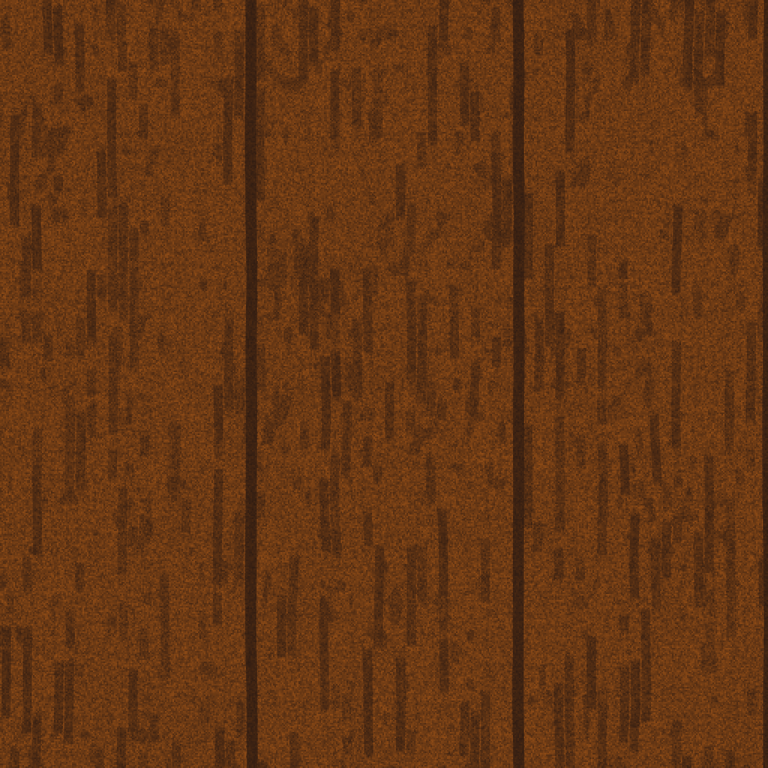
Give the GLSL for this texture, as a Shadertoy shader.

```glsl
const vec3 DARK_BROWN = vec3(0.23, 0.13, 0.07);
const vec3 LIGHT_BROWN = vec3(0.53, 0.28, 0.085);
const float SEAM_CENTERS[3] = float[3](0.3275, 0.6755, 1.001);
const float SEAM_HALF_WIDTH = 0.0072;
const float COLUMNS = 72.0;
const float LONG_ROWS = 6.0;
const float LONG_CHANCE = 0.28;
const float SHORT_ROWS = 19.0;
const float SHORT_CHANCE = 0.10;
const float DASH_HALF_WIDTH = 0.0059;
const float WOBBLE = 0.0045;
const float BASE_TONE = 0.655;
const float SEAM_TONE = 0.03;
const float LONG_DEPTH = 0.40;
const float SHORT_DEPTH = 0.30;
const float BLOTCH_DEPTH = 0.24;
const float GRAIN_CELLS = 512.0;
const float GRAIN_DEPTH = 0.98;

// Integer hash of a cell, from 0 to 1
float hash(vec2 cell, uint seed) {
    uvec2 q = uvec2(ivec2(cell)) * uvec2(1597334673u, 3812015801u);
    uint n = q.x ^ q.y ^ (seed * 2654435769u);
    n = (n ^ (n >> 16)) * 2246822519u;
    n = (n ^ (n >> 13)) * 3266489917u;
    n ^= n >> 16;
    return float(n >> 8) / 16777216.0;
}

float valueNoise(vec2 p, uint seed) {
    vec2 cell = floor(p);
    vec2 f = fract(p);
    f = f * f * (3.0 - 2.0 * f);
    float low = mix(hash(cell, seed), hash(cell + vec2(1, 0), seed), f.x);
    float high = mix(hash(cell + vec2(0, 1), seed), hash(cell + vec2(1, 1), seed), f.x);
    return mix(low, high, f.y);
}

// Soft coverage of a band around zero
float band(float d, float halfWidth, float soft) {
    return 1.0 - smoothstep(halfWidth - soft, halfWidth + soft, abs(d));
}

// Dark upright pores, at most one per column cell
float dashes(vec2 p, float rows, float chance, float soft, uint seed) {
    float column = floor(p.x * COLUMNS);
    float across = p.x - (column + 0.5) / COLUMNS;
    float y = p.y * rows + hash(vec2(column, 0.0), seed) + 1.0;
    vec2 cell = vec2(column, floor(y));
    float present = step(hash(cell, seed + 1u), chance);
    float halfLength = mix(0.17, 0.47, hash(cell, seed + 2u));
    float center = mix(halfLength, 1.0 - halfLength, hash(cell, seed + 3u));
    float strength = mix(0.6, 1.0, hash(cell, seed + 4u));
    float along = band(fract(y) - center, halfLength, 0.004 * rows);
    return present * strength * along * band(across, DASH_HALF_WIDTH, soft);
}

// Small ragged stains
float blotches(vec2 p) {
    float group = valueNoise(p * vec2(22.0, 9.0), 21u);
    float stain = valueNoise(p * vec2(COLUMNS, 46.0), 22u);
    float ragged = valueNoise(p * vec2(150.0, 120.0), 23u);
    float level = 0.24 * group + 0.64 * stain + 0.12 * ragged;
    return smoothstep(0.68, 0.76, level);
}

float seams(vec2 p, float soft) {
    float cover = 0.0;
    for (int i = 0; i < 3; i++) {
        cover = max(cover, band(p.x - SEAM_CENTERS[i], SEAM_HALF_WIDTH, soft));
    }
    return cover;
}

void mainImage(out vec4 fragColor, in vec2 fragCoord) {
    vec2 uv = fragCoord / iResolution.xy;
    float soft = max(0.0009, 0.7 / iResolution.x);

    // Gentle sideways drift of all upright marks
    float drift = valueNoise(uv * vec2(7.0, 11.0), 31u) - 0.5;
    vec2 bent = uv + vec2(drift * WOBBLE, 0.0);

    // Wood tone with faint threads both ways
    float tone = BASE_TONE;
    tone += 0.03 * (valueNoise(uv * vec2(5.0, 4.0), 32u) - 0.5);
    tone += 0.09 * (valueNoise(bent * vec2(230.0, 14.0), 33u) - 0.5);
    tone += 0.07 * (valueNoise(uv * vec2(12.0, 230.0), 34u) - 0.5);

    // Pores and stains
    float wear = 0.8 + 0.4 * valueNoise(uv * vec2(90.0, 70.0), 35u);
    float marks = LONG_DEPTH * dashes(bent, LONG_ROWS, LONG_CHANCE, soft, 1u);
    marks = max(marks, SHORT_DEPTH * dashes(bent, SHORT_ROWS, SHORT_CHANCE, soft, 11u));
    marks = max(marks, BLOTCH_DEPTH * blotches(bent));
    tone -= marks * wear;

    // Plank joints
    float seam = seams(uv + vec2(drift * WOBBLE * 0.6, 0.0), soft);
    tone = mix(tone, SEAM_TONE, seam);

    // Fine grain centered on its cells, weaker in dark parts
    vec2 grainPoint = uv * GRAIN_CELLS + 0.5;
    float grain = 0.5 * (valueNoise(grainPoint, 36u) + valueNoise(grainPoint, 37u)) - 0.5;
    tone += grain * GRAIN_DEPTH * mix(0.4, 1.0, smoothstep(0.0, 0.6, tone));

    vec3 color = mix(DARK_BROWN, LIGHT_BROWN, clamp(tone, -0.25, 1.25));
    fragColor = vec4(color, 1.0);
}
```
